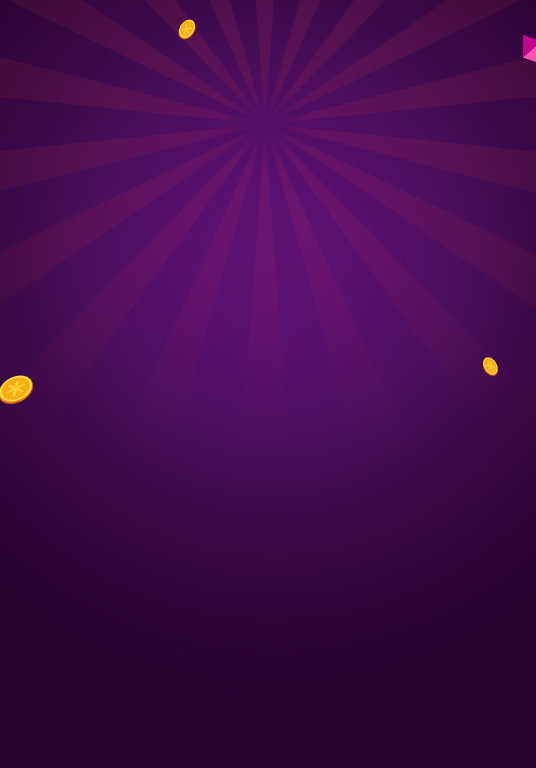
Write a WebGL 1 fragment shader that draws this background.

```glsl
precision highp float;
// Purple stage backdrop: a soft radial glow with a sunburst of faint rays,
// a few tilted gold coins and a faceted gem at the right edge.
// Rays use angular repetition; coins are rotated ellipses with a lower rim.
uniform vec2 u_resolution;

const float TAU = 6.2831853;
const float RAY_COUNT = 18.0;

// Coverage of a shape from its signed distance
float fill(float dist, float pixel) {
  return 1.0 - smoothstep(-0.7 * pixel, 0.7 * pixel, dist);
}

vec2 rotate(vec2 p, float angle) {
  float c = cos(angle), s = sin(angle);
  return vec2(c * p.x + s * p.y, c * p.y - s * p.x);
}

float ellipse(vec2 p, vec2 radii) {
  return (length(p / radii) - 1.0) * min(radii.x, radii.y);
}

float segment(vec2 p, vec2 a, vec2 b) {
  vec2 ab = b - a;
  return length(p - a - ab * clamp(dot(p - a, ab) / dot(ab, ab), 0.0, 1.0));
}

vec3 glow(vec2 p, vec2 centre) {
  vec3 core = vec3(0.365, 0.070, 0.450);
  vec3 shade = vec3(0.148, 0.012, 0.175);
  return mix(core, shade, smoothstep(0.0, 0.63, distance(p, centre)));
}

// Evenly spaced wedges, one pointing straight down, fading towards the floor
float rays(vec2 p, vec2 centre, float pixel) {
  vec2 q = p - centre;
  float radius = length(q);
  float period = TAU / RAY_COUNT;
  float angle = atan(q.x, -q.y + 1e-6);
  float offset = abs(mod(angle + 0.5 * period, period) - 0.5 * period);
  float wedge = fill((offset - 0.21 * period) * radius, pixel);
  return wedge * smoothstep(0.0, 0.07, radius) * smoothstep(0.38, 0.74, p.y);
}

vec3 coin(vec3 base, vec2 p, vec2 centre, vec2 radii, float tilt, float pixel) {
  vec3 rimColor = vec3(0.86, 0.45, 0.05);
  vec3 gold = vec3(0.96, 0.68, 0.08);
  vec3 lightGold = vec3(1.0, 0.86, 0.26);
  float size = radii.x;
  vec2 q = rotate(p - centre, tilt);
  vec2 lower = rotate(p - centre + vec2(0.0, 0.09 * size), tilt);

  // Rim, face and recessed disc
  vec3 color = mix(base, rimColor, fill(ellipse(lower, radii), pixel));
  color = mix(color, lightGold, fill(ellipse(q, 0.96 * radii), pixel));
  color = mix(color, gold, fill(ellipse(q, 0.82 * radii), pixel));

  // Embossed sparkle of three crossing strokes
  vec2 u = q / radii;
  float strokes = 1.0;
  for (int i = 0; i < 3; i++) {
    float a = TAU * float(i) / 6.0;
    vec2 tip = 0.5 * vec2(cos(a), sin(a));
    strokes = min(strokes, segment(u, -tip, tip));
  }
  float emboss = fill((strokes - 0.08) * radii.y, pixel);
  return mix(color, lightGold, 0.75 * emboss);
}

// Slanted block, open to the right, split by a diagonal facet
vec3 gem(vec3 base, vec2 p, vec2 corner, float height, float pixel) {
  vec3 magenta = vec3(0.76, 0.01, 0.56);
  vec3 pink = vec3(1.0, 0.34, 0.70);
  vec2 q = p - corner;
  float level = q.y + 0.33 * q.x;
  float dist = max(-q.x, max(level, -height - level));
  float facet = fill((q.y + height - 0.85 * q.x) * 0.76, pixel);
  return mix(base, mix(magenta, pink, facet), fill(dist, pixel));
}

void main() {
  vec2 p = gl_FragCoord.xy / u_resolution.y;
  float pixel = 1.0 / u_resolution.y;

  // Backdrop
  vec3 color = glow(p, vec2(0.356, 0.662));
  vec3 rayTint = mix(vec3(0.050, 0.012, -0.012), vec3(0.070, 0.020, -0.005),
                     smoothstep(0.65, 1.0, p.y));
  color += rayTint * rays(p, vec2(0.345, 0.8385), pixel);

  // Ornaments
  color = coin(color, p, vec2(0.2435, 0.9625), vec2(0.0133, 0.0095), 1.0, pixel);
  color = coin(color, p, vec2(0.6385, 0.5235), vec2(0.0125, 0.0085), 2.1, pixel);
  color = coin(color, p, vec2(0.0205, 0.4940), vec2(0.0235, 0.0160), 0.45, pixel);
  color = gem(color, p, vec2(0.681, 0.9545), 0.0295, pixel);

  gl_FragColor = vec4(color, 1.0);
}
```
